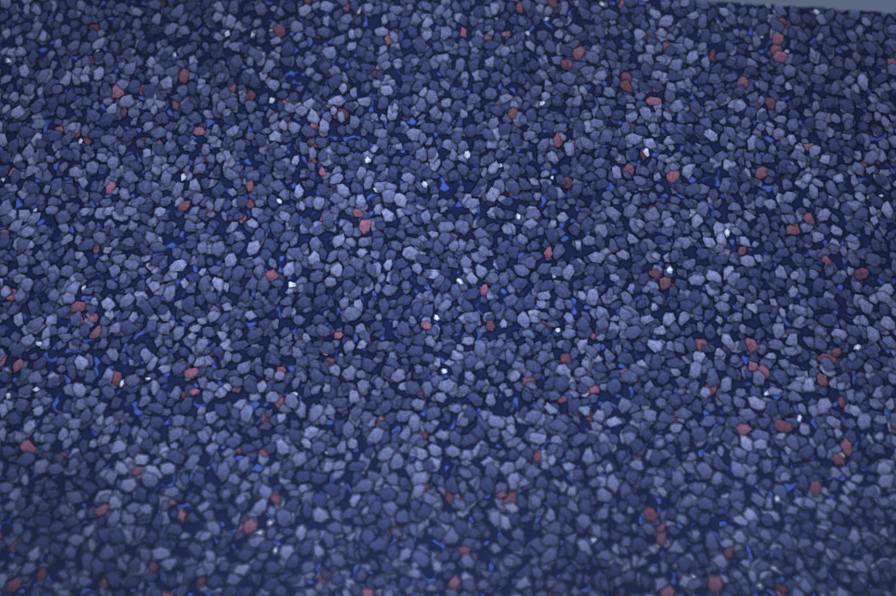
This texture is drawn by a WebGL 1 fragment shader. Its source:

```glsl
precision highp float;
// Draws a bed of bluish crushed gravel with rust and white chips, softly focused.
uniform vec2 u_resolution;

const vec3 GAP_COLOR = vec3(0.10, 0.14, 0.29);
const vec3 GLINT_COLOR = vec3(0.27, 0.36, 0.74);
const vec3 DARK_STONE = vec3(0.16, 0.20, 0.36);
const vec3 LIGHT_STONE = vec3(0.45, 0.49, 0.67);
const vec3 RUST_STONE = vec3(0.44, 0.30, 0.39);
const vec3 WHITE_STONE = vec3(0.74, 0.79, 0.96);
const vec3 BACKDROP = vec3(0.36, 0.41, 0.50);
const float SIDES = 6.0;

float hash(vec2 p) {
  vec3 q = fract(vec3(p.xyx) * 0.1031);
  q += dot(q, q.yzx + 33.33);
  return fract((q.x + q.y) * q.z);
}

vec2 gradient(vec2 cell) {
  float angle = 6.2832 * hash(cell + 71.7);
  return vec2(cos(angle), sin(angle));
}

// Gradient noise, roughly -0.7 to 0.7
float noise(vec2 p) {
  vec2 i = floor(p), f = fract(p);
  vec2 u = f * f * f * (f * (f * 6.0 - 15.0) + 10.0);
  vec2 e = vec2(0.0, 1.0);
  float low = mix(dot(gradient(i), f), dot(gradient(i + e.yx), f - e.yx), u.x);
  float high = mix(dot(gradient(i + e.xy), f - e.xy), dot(gradient(i + e.yy), f - e.yy), u.x);
  return mix(low, high, u.y);
}

vec2 rotate(vec2 v, float angle) {
  float c = cos(angle), s = sin(angle);
  return vec2(c * v.x - s * v.y, s * v.x + c * v.y);
}

// Distance to an irregular convex chip of the given size
float chipDistance(vec2 v, vec2 id, float size) {
  v = rotate(v, 6.2832 * hash(id + 3.1)) * vec2(0.87, 1.18) / size;
  float d = length(v) - 0.52;
  for (float k = 0.0; k < SIDES; k++) {
    float angle = 6.2832 * (k + 0.6 * hash(id + k * 5.3)) / SIDES;
    float reach = mix(0.31, 0.50, hash(id + k * 7.9 + 1.7));
    d = max(d, dot(v, vec2(cos(angle), sin(angle))) - reach);
  }
  return d * size;
}

vec3 stoneColor(vec2 id, float kind) {
  float tone = hash(id + 23.4);
  vec3 color = mix(DARK_STONE, LIGHT_STONE, 0.15 * tone + 0.8 * tone * tone + 0.12);
  color = mix(color, RUST_STONE * (0.75 + 0.45 * tone), step(kind, 0.035));
  return mix(color, WHITE_STONE, step(0.984, kind));
}

// Paints one stone and its contact shadow over the given color
vec3 paintStone(vec3 under, vec2 v, vec2 id, float blur, float grit) {
  float kind = hash(id + 41.9);
  float size = mix(0.62, 1.15, hash(id + 11.3));
  size *= mix(1.0, 0.52, step(0.984, kind));
  float d = chipDistance(v, id, size);
  float shadow = 1.0 - smoothstep(-0.05, 0.22, d);
  float cover = 1.0 - smoothstep(-blur, blur, d);
  float rim = smoothstep(-0.16, 0.02, d);
  float light = 1.06 + 0.38 * dot(v, vec2(-0.35, 0.94)) - 0.16 * rim + grit;
  return mix(under * (1.0 - 0.42 * shadow), stoneColor(id, kind) * light, cover);
}

// One scattered layer, painted from far to near
vec3 paintLayer(vec3 color, vec2 p, float seed, float blur, float grit) {
  vec2 base = floor(p);
  for (float j = 0.0; j < 3.0; j++) {
    for (float i = 0.0; i < 3.0; i++) {
      vec2 cell = base + vec2(i - 1.0, 1.0 - j);
      vec2 id = cell + seed * 37.0 + 200.0;
      vec2 jitter = vec2(hash(id), hash(id + 57.2));
      vec2 center = cell + 0.2 + 0.6 * jitter;
      if (hash(id + 91.6) < 0.82) color = paintStone(color, p - center, id, blur, grit);
    }
  }
  return color;
}

// Broad light: a brighter middle, darker corners and gentle patches
float exposure(vec2 p, float aspect) {
  vec2 c = (p - vec2(0.48 * aspect, 0.47)) / vec2(aspect, 1.0);
  float patches = 0.16 * noise(p * 2.6 + 4.0) + 0.08 * noise(p * 6.0 + 9.0);
  return 1.13 - 0.85 * dot(c, c) + patches;
}

void main() {
  vec2 p = gl_FragCoord.xy / u_resolution.y;
  float aspect = u_resolution.x / u_resolution.y;

  // Perspective: stones shrink towards the top
  vec2 ground = vec2((p.x - 0.5 * aspect) * (1.0 + 0.25 * p.y), p.y + 0.125 * p.y * p.y) * 36.0;
  float pixel = 45.0 / u_resolution.y;
  float defocus = 0.20 * smoothstep(0.45, 0.0, p.y) + 0.07 * smoothstep(0.75, 1.0, p.y);
  float blur = max(0.7 * pixel, 0.08) + 0.6 * defocus;
  float grit = (0.22 * noise(ground * 3.3) + 0.18 * noise(ground * 6.1)) * (1.0 - 3.0 * defocus);

  // Gaps with blue glints, then three layers of stones
  vec3 color = mix(GAP_COLOR, GLINT_COLOR, smoothstep(0.12, 0.42, noise(ground * 1.7 + 30.0)));
  for (float layer = 0.0; layer < 3.0; layer++) {
    vec2 q = rotate(ground, 0.4 * layer - 0.4) + layer * vec2(0.37, 0.61);
    color = paintLayer(color, q, layer + 1.0, blur, grit);
  }
  color *= exposure(p, aspect);
  color = mix(color, vec3(0.25, 0.30, 0.49), 0.08 + 0.7 * defocus);

  // Backdrop sliver beyond the far edge
  float edge = 1.0 - 0.022 * (p.x / aspect - 0.77) / 0.23;
  color = mix(color, BACKDROP, smoothstep(-0.004, 0.004, p.y - edge + 0.004 * noise(p * 40.0)));
  gl_FragColor = vec4(clamp(color, 0.0, 1.0), 1.0);
}
```
